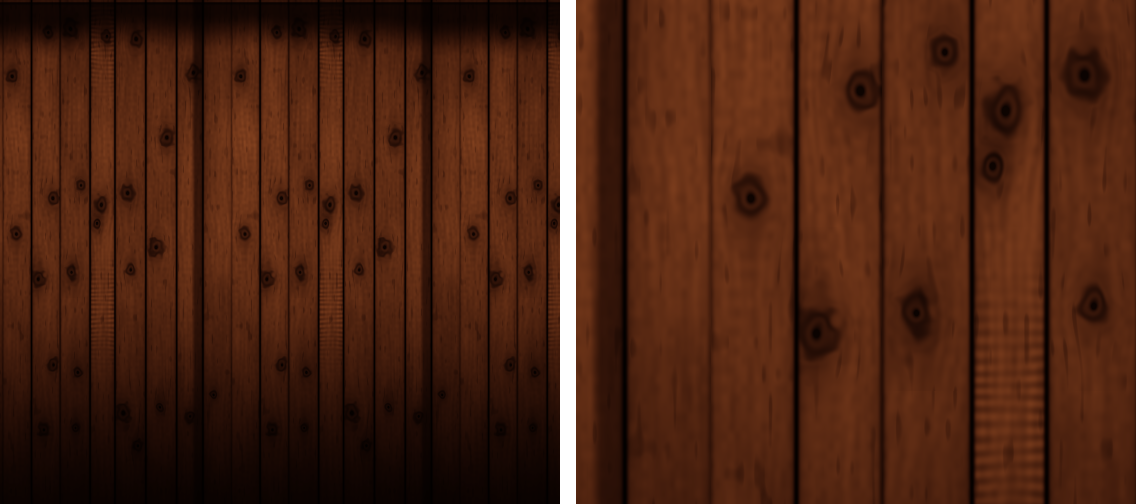
Left, the full canvas; right, a detail of the centre.
This texture is drawn by a WebGL 1 fragment shader. Its source:

```glsl
precision highp float;
// Dark stained vertical wood planks with knots and saw marks, shaded at top and bottom.

uniform vec2 u_resolution;

#define TILES 2.45          // repeats of the plank group across the canvas
#define TILE_SHIFT 0.112    // part of a group hidden past the left edge
#define PLANKS 8.0          // planks per group
#define SEAM_WIDTH 0.036    // in plank widths
#define KNOT_CHANCE 0.42
#define KNOT_ROW 3.6        // height of a knot cell in plank widths
#define SAW_MARKS 6.4       // saw ridges per plank width
#define GRAIN 0.36          // contrast of the grain
#define WOOD vec3(0.425, 0.203, 0.094)
#define STAIN vec3(1.0, 1.25, 1.38) // shadows lose green and blue first

float hash(vec2 p) {
  return fract(sin(dot(p, vec2(127.1, 311.7))) * 43758.5);
}

float noise(vec2 p) {
  vec2 i = floor(p), f = fract(p);
  f = f * f * (3.0 - 2.0 * f);
  return mix(mix(hash(i), hash(i + vec2(1.0, 0.0)), f.x),
             mix(hash(i + vec2(0.0, 1.0)), hash(i + 1.0), f.x), f.y);
}

float isIndex(float k, float n) { return 1.0 - min(abs(k - n), 1.0); }

// Slightly uneven plank edges inside one group.
float seamAt(float k) {
  return k + 0.05 * isIndex(k, 4.0) - 0.08 * isIndex(k, 5.0) + 0.08 * isIndex(k, 7.0);
}

// Some joints are tight and barely show.
float seamDepth(float k) {
  return 0.92 - 0.62 * isIndex(k, 1.0) - 0.4 * isIndex(k, 3.0);
}

float seamShade(float dist, float depth) {
  float line = exp(-dist * dist / (SEAM_WIDTH * SEAM_WIDTH));
  return (1.0 - depth * line) * (1.0 - 0.28 * depth * exp(-dist / 0.09));
}

// Returns knot darkness; bends the grain position around each knot.
float knots(vec2 q, float plank, float width, inout vec2 grainPos) {
  float dark = 0.0;
  for (int i = 0; i < 2; i++) {
    float layer = float(i);
    float y = q.y / KNOT_ROW + 0.47 * layer;
    vec2 id = vec2(plank + 17.0 * layer, floor(y));
    float present = step(hash(id + 3.1), KNOT_CHANCE);
    vec2 center = vec2(width * mix(0.2, 0.8, hash(id + 5.7)), mix(0.25, 0.75, hash(id + 9.2)));
    vec2 d = vec2(q.x - center.x, (fract(y) - center.y) * KNOT_ROW);
    float radius = mix(0.09, 0.2, hash(id + 12.4));
    float wobble = 0.7 + 0.6 * noise(q * 7.0 + plank * 9.0);
    float r = length(d * vec2(1.0, 0.8)) / radius * wobble;
    float rings = 0.68 + 0.32 * cos(r * 5.5);
    float halo = 0.22 * exp(-dot(d * vec2(1.6, 0.7), d * vec2(1.6, 0.7)) / (radius * 1.6));
    dark += present * (0.85 * exp(-r * r * 0.6) * rings + halo);
    grainPos.x -= present * 0.75 * d.x * exp(-dot(d, d * vec2(1.0, 0.4)) / (radius * radius * 6.0));
  }
  return min(dark, 0.88);
}

// Long streaks, wavy growth lines, blotches, and short dark pores.
float woodGrain(vec2 g) {
  float streak = noise(g * vec2(9.0, 0.55));
  float fiber = noise(g * vec2(16.0, 1.8) + 31.0);
  float blotch = noise(g * vec2(1.6, 0.7) + 57.0);
  float speckle = noise(g * vec2(13.0, 9.0) + 83.0);
  float growth = sin(34.0 * (g.x + 0.55 * noise(g * vec2(1.2, 0.35) + 11.0)));
  float pores = smoothstep(0.74, 0.95, noise(g * vec2(12.0, 2.6) + 140.0));
  float tone = 0.3 * streak + 0.25 * fiber + 0.45 * blotch + 0.3 * speckle - 0.65;
  return 1.0 + GRAIN * (tone + 0.07 * growth) - 0.2 * pores;
}

// Light from top (0) to bottom (1), with a thin rail at the very top.
float roomLight(float x, float depth) {
  float edge = depth + 0.02 * (noise(vec2(x * 9.0, 2.0)) - 0.5);
  float top = mix(0.17, 0.86, smoothstep(0.03, 0.115, edge));
  top += 0.14 * smoothstep(0.1, 0.28, depth);
  float rail = 1.0 - smoothstep(0.003, 0.006, depth);
  float groove = smoothstep(0.002, 0.005, depth) * (1.0 - smoothstep(0.006, 0.012, depth));
  top = mix(top * (1.0 - 0.5 * groove), 0.42, rail);
  float bottom = 1.0 - 0.91 * smoothstep(0.45, 1.05, depth);
  float side = 2.0 * x - 1.0;
  return top * bottom * (1.0 - 0.1 * side * side);
}

void main() {
  vec2 uv = gl_FragCoord.xy / u_resolution;
  vec2 p = gl_FragCoord.xy / u_resolution.x;

  // Find the plank and the position on it, in plank widths.
  float u = fract(p.x * TILES + TILE_SHIFT) * PLANKS;
  float plank = floor(u);
  plank -= 1.0 - step(seamAt(plank), u);
  plank += step(seamAt(plank + 1.0), u);
  float left = u - seamAt(plank);
  float width = seamAt(plank + 1.0) - seamAt(plank);
  vec2 q = vec2(left, p.y * TILES * PLANKS);

  vec2 grainPos = q;
  float knot = knots(q, plank, width, grainPos);
  float shade = woodGrain(grainPos + vec2(plank * 7.3, plank * 23.0));
  shade *= mix(0.92, 1.05, hash(vec2(plank, 4.0)));
  shade *= 1.0 - knot;

  // One rough-sawn plank carries horizontal ridges, strongest near its edges.
  float ridge = sin(6.2832 * (SAW_MARKS * q.y + 0.5 * noise(q * 2.0)));
  float patches = smoothstep(0.25, 0.65, noise(vec2(3.0, q.y * 0.3)));
  float rough = mix(0.4, 1.0, smoothstep(0.1, 0.4, abs(left / width - 0.5)));
  shade *= 1.0 + 0.17 * ridge * patches * rough * isIndex(plank, 4.0);

  // A shadowed strip closes each group.
  shade *= 1.0 - 0.48 * smoothstep(7.58, 7.74, u);
  shade *= 1.0 - 0.15 * exp(-u * 3.0);

  shade *= seamShade(left, seamDepth(plank));
  shade *= seamShade(width - left, seamDepth(mod(plank + 1.0, PLANKS)));
  shade *= roomLight(uv.x, 1.0 - uv.y);

  gl_FragColor = vec4(WOOD * pow(vec3(clamp(shade, 0.02, 1.3)), STAIN), 1.0);
}
```
